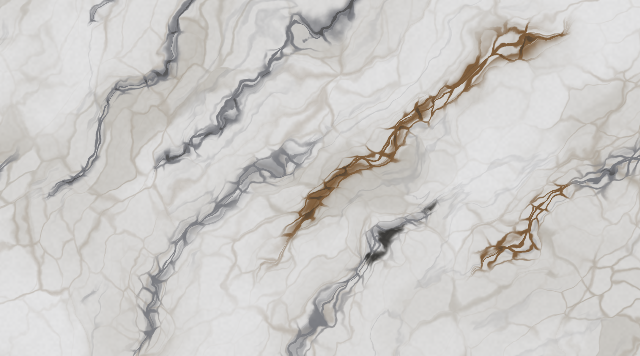
Give the GLSL for this texture, as a WebGL 2 fragment shader.

```glsl
#version 300 es
precision highp float;

uniform vec2 u_resolution;
out vec4 fragColor;

#define TILT 0.76          // mean vein angle, radians
#define FAN 0.17           // veins steepen toward the left
#define WARP 0.30          // large bending of the stone
#define BELTS 7            // number of vein belts
#define FIRST_BELT -0.47
#define BELT_STEP 0.205
#define BELT_WIDTH 0.030
#define SEAM 0.50          // strength of the seams between pebbles
#define CLOUD 0.75         // strength of the warm clouding

const vec3 WHITE = vec3(0.885, 0.885, 0.888);
const vec3 WARM  = vec3(0.755, 0.742, 0.718);
const vec3 TAN   = vec3(0.640, 0.590, 0.530);
const vec3 GREY  = vec3(0.490, 0.495, 0.515);
const vec3 RUST  = vec3(0.500, 0.370, 0.240);
const vec3 DARK  = vec3(0.200, 0.195, 0.185);

float hash(vec2 p) {
    return fract(sin(dot(p, vec2(127.1, 311.7))) * 43758.5);
}

float noise(vec2 p) {
    vec2 i = floor(p), f = fract(p);
    f = f * f * (3.0 - 2.0 * f);
    return mix(mix(hash(i), hash(i + vec2(1, 0)), f.x),
               mix(hash(i + vec2(0, 1)), hash(i + vec2(1, 1)), f.x), f.y);
}

float fbm(vec2 p) {
    float sum = 0.0, amp = 0.516;
    for (int k = 0; k < 5; k++) {
        sum += amp * noise(p);
        p = mat2(1.6, 1.2, -1.2, 1.6) * p + 7.3;
        amp *= 0.5;
    }
    return sum;
}

// x: distance to the nearest seam, y: random value of the pebble
vec2 pebbles(vec2 p) {
    vec2 base = floor(p);
    float near = 9.0, second = 9.0, id = 0.0;
    for (int y = -1; y <= 1; y++)
    for (int x = -1; x <= 1; x++) {
        vec2 c = base + vec2(x, y);
        float d = length(c + vec2(hash(c), hash(c + 41.7)) - p);
        if (d < near) { second = near; near = d; id = hash(c + 13.1); }
        else second = min(second, d);
    }
    return vec2(second - near, id);
}

void main() {
    vec2 p = gl_FragCoord.xy / u_resolution.y;

    // Stone coordinates: x along the veins, y across them
    vec2 c = p - vec2(0.9, 0.5);
    c += WARP * (vec2(fbm(p * 3.0), fbm(p * 3.0 + 19.0)) - 0.5);
    c += 0.035 * (vec2(fbm(p * 14.0 + 5.0), fbm(p * 14.0 + 31.0)) - 0.5);
    float a = TILT - FAN * c.x;
    vec2 g = mat2(cos(a), -sin(a), sin(a), cos(a)) * c;

    float streak = smoothstep(0.42, 0.64, fbm(g * vec2(5.0, 32.0)));
    vec2 large = pebbles(g * vec2(2.8, 4.6));
    vec2 medium = pebbles(g * vec2(7.0, 12.0) + 3.0);
    vec2 small = pebbles(g * vec2(15.0, 30.0) + 8.0);
    float lace = 1.0 - smoothstep(0.02, 0.24, small.x);

    // Vein belts that swell and fade along their length
    float grey = 0.0, rust = 0.0, halo = 0.0, dark = 0.0;
    float patches = smoothstep(0.49, 0.60, fbm(g * vec2(7.0, 12.0) + 3.0));
    for (int i = 0; i < BELTS; i++) {
        float n = float(i), left = step(3.5, n);
        float d = g.y - FIRST_BELT - BELT_STEP * n - 0.07 * (noise(vec2(g.x * 3.0, n * 9.0)) - 0.5);
        float wave = sin(3.0 * g.x + n * (0.55 + 1.45 * n)) + 0.8 * left
                   + 1.2 * (noise(vec2(g.x * 6.0, n * 5.0 + 2.0)) - 0.5);
        float swell = smoothstep(-0.2, 0.8, wave);
        float width = BELT_WIDTH * (0.4 + swell) * mix(1.0, 0.5, left);
        float body = swell * exp(-d * d / (width * width));
        float core = swell * (1.0 - smoothstep(0.001, 0.006, abs(d + 0.012 * (streak - 0.5))));
        float ink = max(body * min(0.2 + 0.6 * lace + 0.45 * streak, 1.0), 0.8 * core);
        float rusty = smoothstep(0.3, 0.55, noise(g * 4.0 + n * 3.0))
                    * mix(1.0, 0.25, mod(n, 2.0)) * (1.0 - left);
        grey = max(grey, ink * (1.0 - rusty));
        rust = max(rust, ink * rusty);
        halo = max(halo, swell * exp(-d * d / 0.011) * mix(1.0, 0.5, left));
        if (i == 1) dark = smoothstep(0.45, 0.75, body) * patches;
    }

    // Clouded ground with paler pebbles
    float cloud = smoothstep(0.42, 0.68, fbm(g * vec2(2.0, 4.0) + 11.0));
    float matrix = clamp(CLOUD * cloud + 0.55 * halo, 0.0, 1.0);
    float pale = smoothstep(0.03, 0.16, medium.x) * smoothstep(0.25, 0.6, medium.y);
    pale = max(pale, smoothstep(0.04, 0.12, large.x) * step(0.6, large.y));
    vec3 col = mix(WHITE, WARM, matrix * (1.0 - 0.65 * pale));
    col = mix(col, WARM, 0.22 * large.y * large.y + 0.12 * medium.y * matrix);

    // Seams and hairlines
    float patchy = smoothstep(0.35, 0.65, noise(g * vec2(4.0, 7.0) + 23.0));
    float seams = max(0.8 * (1.0 - smoothstep(0.0, 0.06, large.x)),
                      (1.0 - smoothstep(0.0, 0.10, medium.x)) * (0.25 + 0.75 * matrix));
    seams = max(seams, 0.7 * lace * halo * matrix);
    col = mix(col, TAN, SEAM * seams * (0.25 + 0.75 * patchy));
    float hair = 1.0 - smoothstep(0.0, 0.03, abs(fbm(g * vec2(2.5, 9.0) + 7.0) - 0.5));
    col = mix(col, GREY, 0.32 * hair * (1.0 - patchy) * (0.4 + 0.6 * halo));

    // Vein colours, darkest where the ink is dense
    col = mix(col, mix(TAN, RUST, smoothstep(0.2, 0.7, rust)), smoothstep(0.08, 0.7, rust));
    col = mix(col, GREY, smoothstep(0.08, 0.75, grey));
    col = mix(col, DARK, 0.5 * smoothstep(0.75, 1.0, max(grey, rust)));
    col = mix(col, DARK, 0.9 * dark);

    col += 0.02 * (noise(p * 130.0) - 0.5);
    fragColor = vec4(col, 1.0);
}
```
